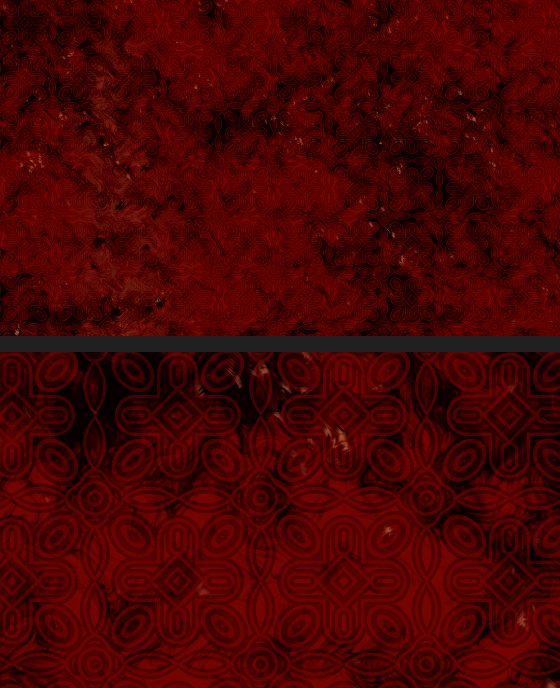
Top: the whole. Bottom: its middle third, enlarged.
Write a Shadertoy shader that draws this pattern.

```glsl
// Worn dark red damask: a square lattice of rounded crosses, with ringed
// four-petal flowers between them, drawn as thin outlines by distance functions.
// Layered cellular noise fades and stains the cloth, and adds chips and holes.

#define REPEATS_DOWN 6.077
#define CROSS_ORIGIN vec2(0.448, 0.669)
#define LINE_HALF 0.010
#define GROOVE_HALF 0.031
#define WEAR_LEVEL 0.77
#define BROAD_WEAR 1.0
#define FINE_WEAR 1.0
#define DARK_RED 0.07
#define BRIGHT_RED 0.46
#define STAIN_COLOR vec3(0.43, 0.17, 0.08)
#define CHIP_COLOR vec3(0.72, 0.38, 0.22)

vec2 hash2(vec2 p) {
    vec2 k = vec2(dot(p, vec2(127.1, 311.7)), dot(p, vec2(269.5, 183.3)));
    return fract(sin(k) * 43758.5);
}

// Distance to the nearest scattered point
float cellular(vec2 p) {
    vec2 cell = floor(p);
    float nearest = 2.0;
    for (int j = -1; j <= 1; j++)
    for (int i = -1; i <= 1; i++) {
        vec2 id = cell + vec2(i, j);
        nearest = min(nearest, length(id + hash2(id) - p));
    }
    return nearest;
}

// Warped cellular octaves, centred near zero
float blotches(vec2 p, int octaves) {
    float sum = 0.0, gain = 0.6;
    for (int i = 0; i < octaves; i++) {
        p += 0.22 * sin(p.yx * 2.7 + float(i)) + 0.1 * sin(p.yx * 7.1);
        sum += gain * (0.43 - cellular(p));
        p = mat2(0.8, 0.6, -0.6, 0.8) * p * 2.15 + 3.7;
        gain *= 0.84;
    }
    return sum;
}

// Scattered round specks, one candidate in each cell
float specks(vec2 p, float chance, float soft) {
    vec2 cell = floor(p);
    float cover = 0.0;
    for (int j = -1; j <= 1; j++)
    for (int i = -1; i <= 1; i++) {
        vec2 id = cell + vec2(i, j);
        vec2 pick = hash2(id + 41.0);
        float radius = 0.1 + 0.4 * pick.y * pick.y;
        float d = length(p - id - hash2(id)) - radius;
        cover = max(cover, step(pick.x, chance) * smoothstep(soft, -soft, d));
    }
    return cover;
}

float capsule(vec2 p, float from, float to, float radius) {
    return length(vec2(p.x - clamp(p.x, from, to), p.y)) - radius;
}

float ellipse(vec2 p, vec2 radii) {
    return (length(p / radii) - 1.0) * min(radii.x, radii.y);
}

// x: distance to the nearest outline, y: signed distance to the motifs
vec2 damask(vec2 q) {
    vec2 a = abs(q), c = 0.5 - a;
    vec2 arm = vec2(max(a.x, a.y), min(a.x, a.y));
    vec2 axis = vec2(max(c.x, c.y), min(c.x, c.y));

    // Cross with nested diamonds and a loop in each arm
    float cross4 = capsule(arm, 0.0, 0.255, 0.115);
    float diamond = (arm.x + arm.y - 0.16) * 0.707;
    float lines = min(abs(cross4), abs(capsule(arm, 0.21, 0.29, 0.043)));
    lines = min(lines, min(abs(diamond), abs(diamond + 0.06)));

    // Diagonal petals, each with an inner petal
    vec2 petalPos = vec2(c.x + c.y, c.x - c.y) * 0.707 - vec2(0.325, 0.0);
    float petal = ellipse(petalPos, vec2(0.135, 0.098));
    lines = min(lines, min(abs(petal), abs(ellipse(petalPos, vec2(0.07, 0.036)))));

    // Flower heart and pointed leaves towards its neighbours
    float r = length(c);
    float heart = r - 0.15 - 0.022 * cos(4.0 * atan(c.y, c.x));
    lines = min(lines, min(abs(heart), min(abs(r - 0.095), abs(r - 0.04))));
    float along = (axis.x - 0.33) / 0.16;
    float leaf = axis.y + 0.06 * (along * along - 1.0);
    lines = min(lines, abs(leaf));
    return vec2(lines, min(min(cross4, petal), min(heart, leaf)));
}

void mainImage(out vec4 fragColor, in vec2 fragCoord) {
    vec2 uv = fragCoord / iResolution.y;
    float aa = 0.5 * REPEATS_DOWN / iResolution.y;
    vec2 motif = damask(fract(uv * REPEATS_DOWN - CROSS_ORIGIN + 0.5) - 0.5);

    // Large stains and fine abrasion
    float broad = blotches(uv * 2.4 + 1.3, 3);
    float fine = blotches(uv * 14.0 + 5.0, 4);
    float center = 0.34 + 0.02 * sin(uv.y * 7.0) + 0.1 * broad;
    float halfWidth = mix(0.14, 0.06, uv.y);
    float streak = exp(-pow((uv.x - center) / halfWidth, 2.0)) * smoothstep(0.95, 0.75, uv.y);
    vec2 shade = (uv - vec2(1.3, 0.5)) / vec2(0.26, 0.3);
    float wear = WEAR_LEVEL + BROAD_WEAR * broad + FINE_WEAR * fine;
    wear = clamp(wear + 0.15 * streak - 0.3 * exp(-dot(shade, shade)), 0.0, 1.0);

    // Cloth over black ground, grooves and raised outlines
    float inside = smoothstep(aa, -aa, motif.y);
    float groove = smoothstep(GROOVE_HALF + aa, GROOVE_HALF - aa, motif.x);
    float line = smoothstep(LINE_HALF + aa, LINE_HALF - aa, motif.x);
    float red = mix(DARK_RED, BRIGHT_RED, wear);
    red *= mix(mix(0.3, 1.0, smoothstep(0.3, 0.8, wear)), 1.0, inside);
    red *= 1.0 - mix(0.5, 0.3, wear) * groove;
    red = mix(red, mix(0.24, 0.44, wear), 0.9 * line);
    vec3 color = vec3(red, 0.06 * red * red, 0.0);

    // Faded streak and ragged holes
    float faded = streak * smoothstep(-0.1, 0.35, fine + 0.3 * broad);
    color = mix(color, STAIN_COLOR * (0.4 + 1.6 * red), 0.6 * faded);
    float holes = specks(uv * 27.0 + 0.9 * fine, 0.08, 0.15) * smoothstep(0.1, 0.5, streak);
    color *= 1.0 - 0.75 * holes;

    // Slanted pale chips, gathered in patches
    vec2 slanted = mat2(0.82, -0.57, 0.57, 0.82) * uv * vec2(105.0, 60.0) + 1.2 * fine;
    float patches = smoothstep(0.08, 0.35, blotches(uv * 3.1 + 8.0, 3));
    float chips = specks(slanted, 0.015 + 0.3 * patches, 0.25);
    chips *= (0.3 + 0.5 * patches) * smoothstep(-0.15, 0.2, fine);
    color = mix(color, CHIP_COLOR, chips);
    fragColor = vec4(color, 1.0);
}
```
